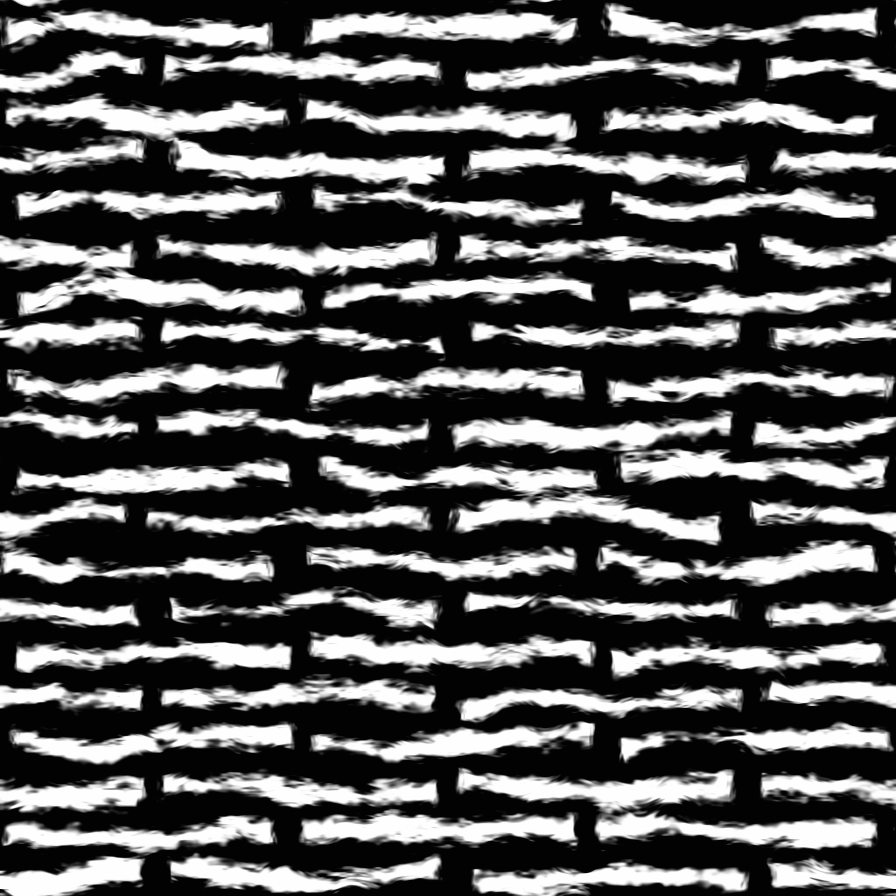
Reproduce this pattern procedurally as a Shadertoy shader.

```glsl
const vec2 GRID = vec2(3.0, 20.0);        // dashes across, rows down
const float ROW_CENTRE = 0.42;
const vec3 INK = vec3(0.006);
const vec3 CHALK = vec3(0.995);

float hash(vec2 p) {
    vec3 q = fract(vec3(p.xyx) * 0.1031);
    q += dot(q, q.yzx + 33.33);
    return fract((q.x + q.y) * q.z);
}

// Value noise that wraps after a whole number of cells
float wrapNoise(vec2 p, vec2 period) {
    vec2 cell = floor(p);
    vec2 f = fract(p);
    f = f * f * (3.0 - 2.0 * f);
    vec2 a = mod(cell, period);
    vec2 b = mod(cell + 1.0, period);
    return mix(mix(hash(a), hash(vec2(b.x, a.y)), f.x),
               mix(hash(vec2(a.x, b.y)), hash(b), f.x), f.y);
}

float fibres(vec2 uv, vec2 period) {
    float sum = 0.0;
    float weight = 0.4;
    for (int i = 0; i < 3; i++) {
        sum += weight * wrapNoise(uv * period, period);
        period *= 2.0;
        weight *= 0.75;
    }
    return sum / 0.925 - 0.5;
}

// Smooth variation along one dash, with a separate strand for each seed
float strand(float x, float seed) {
    return wrapNoise(vec2(x, seed), vec2(512.0));
}

// Brightness of the dash in a given row; lengths are in row heights
float dash(vec2 uv, float row, float alongGrain, float endGrain, float softness) {
    float wrappedRow = mod(row, GRID.y);
    float stagger = 0.5 * mod(row + 1.0, 2.0);
    float shift = 0.08 * (hash(vec2(wrappedRow, 71.0)) - 0.5);
    float x = uv.x * GRID.x + stagger + shift;
    float column = mod(floor(x), GRID.x);
    float along = fract(x);
    float id = wrappedRow * GRID.x + column;

    // Uneven ends
    float leftGap = mix(0.03, 0.065, hash(vec2(id, 11.0)));
    float rightGap = mix(0.03, 0.065, hash(vec2(id, 23.0)));
    float endDistance = min(along - leftGap, 1.0 - rightGap - along) * GRID.y / GRID.x;

    // Wandering centre line and changing thickness
    float bend = 0.46 * (strand(along * 3.5, id + 80.0) - 0.5)
               + 0.12 * (strand(along * 11.0, id + 160.0) - 0.5);
    float halfWidth = mix(0.08, 0.21, strand(along * 5.0, id + 240.0))
                    + 0.06 * hash(vec2(id, 37.0));
    halfWidth += 0.05 * (1.0 - smoothstep(0.0, 0.5, endDistance));
    float offset = abs(uv.y * GRID.y - row - ROW_CENTRE - bend);

    float side = halfWidth - offset + 0.5 * alongGrain;
    float end = endDistance + 0.4 * endGrain;
    return smoothstep(-softness, softness, side)
         * smoothstep(-softness, softness, end);
}

void mainImage(out vec4 fragColor, in vec2 fragCoord) {
    vec2 uv = fragCoord / iResolution.xy;

    // Slanted fibres along the strokes, upright ones at their ends
    vec2 warpPeriod = vec2(28.0, 30.0);
    float warp = wrapNoise(uv * warpPeriod, warpPeriod) - 0.5;
    float alongGrain = fibres(uv + vec2(0.0, 0.016 * warp), vec2(32.0, 90.0));
    float endGrain = fibres(uv + vec2(0.008 * warp, 0.0), vec2(90.0, 40.0));

    // Strokes may reach into the rows beside them
    float softness = max(0.095, 20.0 / iResolution.y);
    float row = floor(uv.y * GRID.y);
    float coverage = 0.0;
    for (int i = -1; i <= 1; i++) {
        coverage = max(coverage, dash(uv, row + float(i), alongGrain, endGrain, softness));
    }

    fragColor = vec4(mix(INK, CHALK, coverage), 1.0);
}
```
